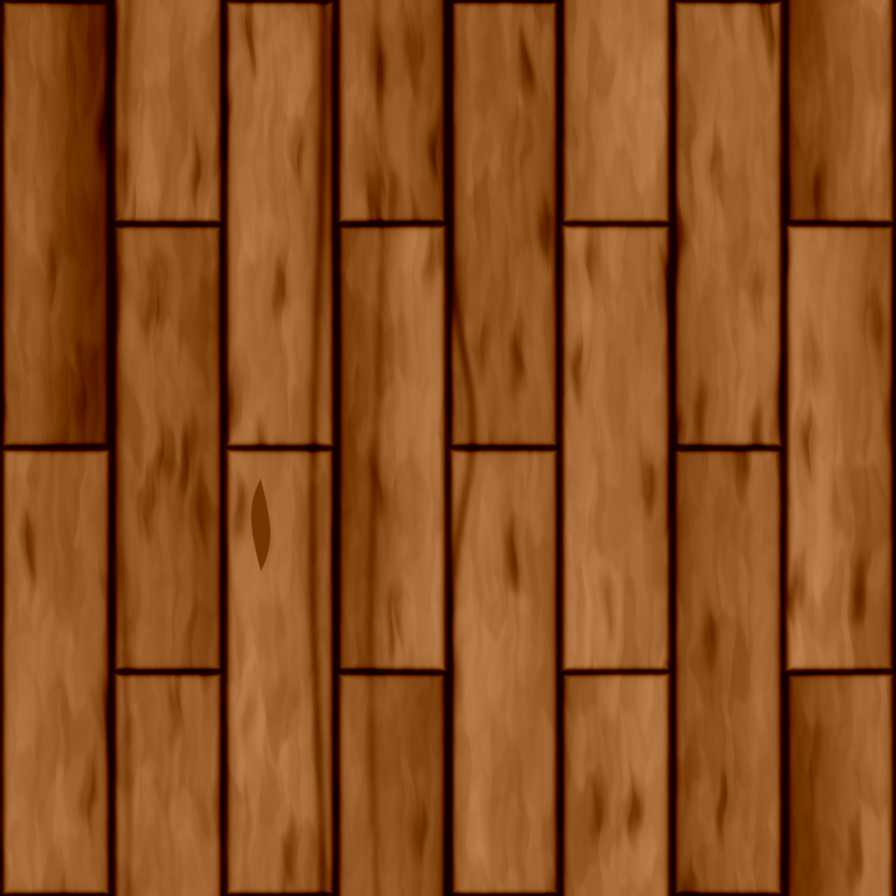
This texture is drawn by a WebGL 2 fragment shader. Its source:

```glsl
#version 300 es
precision highp float;

uniform vec2 u_resolution;
out vec4 fragColor;

// Darkness at the left and right side of each plank, two planks per column
const vec2 plankShade[16] = vec2[16](
    vec2(.05, .11), vec2(.08, .32), vec2(.06, .09), vec2(.10, .17),
    vec2(.01, .08), vec2(.02, .09), vec2(.08, .17), vec2(.20, -.01),
    vec2(.02, .09), vec2(.10, .14), vec2(.10, .00), vec2(.01, .07),
    vec2(.16, .07), vec2(.10, .04), vec2(.24, .05), vec2(-.01, .13));

// Position of the long vein across each column, negative for none
const float veinPlace[8] = float[8](-1., .1, .84, .36, .02, -1., -1., -1.);

vec3 hash3(vec2 p) {
    vec3 q = vec3(dot(p, vec2(127.1, 311.7)),
                  dot(p, vec2(269.5, 183.3)),
                  dot(p, vec2(419.2, 371.9)));
    return fract(sin(q) * 43758.545);
}

// Cellular noise: x is a blended cell value around zero, y is scattered spots
vec2 cells(vec2 p, float sharpness) {
    vec2 home = floor(p);
    float total = 0., weight = 0., spots = 0.;
    for (int j = -1; j <= 1; j++) {
        for (int i = -1; i <= 1; i++) {
            vec2 cell = home + vec2(i, j);
            vec3 random = hash3(cell);
            float d = length(p - cell - random.xy);
            float w = exp(-sharpness * d * d);
            total += w * random.z;
            weight += w;
            spots = max(spots, step(.78, random.z) * smoothstep(.5, .05, d));
        }
    }
    return vec2(total / max(weight, 1e-5) - .5, spots);
}

// Dark flecks, mottled patches and fine streaks along the plank
float grain(vec2 p, vec2 seed) {
    vec2 wobble = vec2(sin(p.y * 37. + seed.x) + .5 * sin(p.y * 91. + p.x * 120.),
                       sin(p.x * 160. + seed.y) + .5 * sin(p.x * 410. + p.y * 60.));
    vec2 q = p + wobble * vec2(.0025, .008);
    float patches = cells(q * vec2(34., 13.) + seed, 14.).x;
    float mottle = cells(q * vec2(85., 48.) + seed.yx, 10.).x;
    float streaks = cells(q * vec2(130., 9.) + seed, 7.).x;
    float flecks = cells(q * vec2(36., 8.5) + seed * 1.7, 8.).y;
    return .07 * patches + .025 * mottle + .06 * streaks
         + flecks * (.13 + .14 * streaks);
}

// Long wavy vein running across the joints of one column
float vein(float u, float y, int column) {
    float place = veinPlace[column];
    float bulge = exp(-pow((y - .52) / .12, 2.));
    float bend = column == 4 ? .2 * bulge : .05 * sin(6.2832 * y + float(column));
    float d = u - place - bend;
    float strength = column == 2 || column == 4 ? .17 : .09;
    return step(0., place) * strength
         * (exp(-pow(d / .045, 2.)) + .3 * exp(-pow(d / .12, 2.)));
}

void main() {
    vec2 uv = gl_FragCoord.xy / u_resolution;

    // Eight columns, every other one shifted by half a plank
    float column = floor(uv.x * 8.);
    float odd = mod(column, 2.);
    float along = uv.y * 2. + .5 * odd;
    float row = mod(floor(along), 2.);
    vec2 plank = vec2(fract(uv.x * 8.), fract(along));
    int c = int(column);

    // Shade across the plank and its grain
    vec2 sides = plankShade[c * 2 + int(row)];
    float dark = mix(sides.x, sides.y, smoothstep(0., 1., plank.x));
    vec2 seed = floor(hash3(vec2(column, row) + 3.).xy * 90.);
    dark += grain(plank * vec2(.125, .5), seed) + vein(plank.x, uv.y, c);

    // One lens-shaped knot
    vec2 k = (uv - vec2(.291, .414)) / vec2(.0105, .052);
    float lens = abs(k.x + .15 * sin(k.y * 3.)) + k.y * k.y;
    dark += .06 * exp(-lens * .8);
    dark = mix(dark, .25, smoothstep(1.1, .85, lens));

    // Soft gaps between planks
    vec2 edge = min(plank, 1. - plank) * vec2(.125, .5);
    vec2 gap = exp(-pow(edge / vec2(.0052, .004), vec2(2.)));
    vec2 halo = exp(-edge / vec2(.009, .005));
    dark += .47 * max(gap.x, gap.y) + .1 * max(halo.x, halo.y);

    vec3 wood = vec3(.70, .46, .26) - max(dark, -.05);
    fragColor = vec4(max(wood, vec3(.07, 0., 0.)), 1.);
}
```
